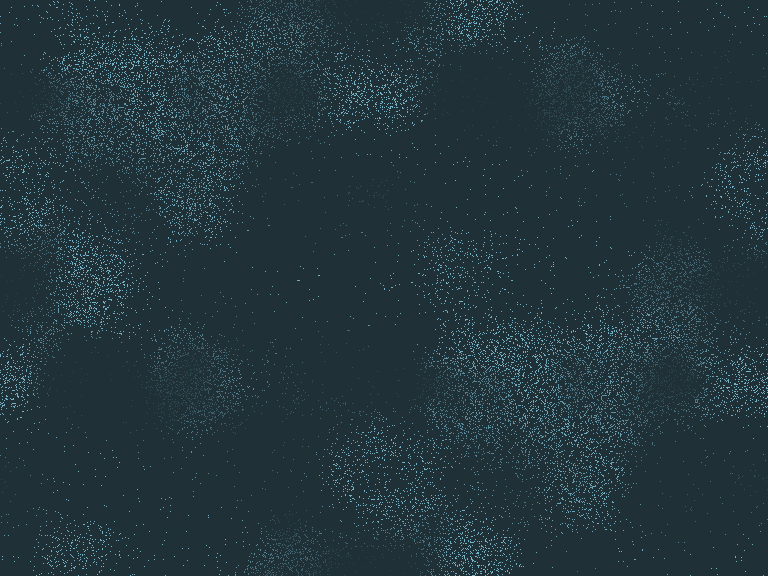
A Shadertoy shader for this texture:

```glsl
// Drifting clouds of fine pale-blue speckle on a dark slate ground.
// One noise field sets how densely grains fall, another how strongly they show;
// a Lanczos kernel resamples the grain grid crisply at any canvas size.

const float PI = 3.14159265;

float hash(vec2 p) {
    return fract(sin(dot(p, vec2(127.1, 311.7))) * 43758.5453);
}

// Hashing twice breaks up the diagonal rows of a single sine hash
float grainHash(vec2 cell) {
    float scramble = hash(cell.yx + 0.37);
    return hash(vec2(scramble * 91.7, hash(cell + 5.13) * 57.3));
}

// Lattice of 6n by 8n points, repeating in half-height bricks
float latticeValue(vec2 i, float n, float seed) {
    float row = floor(i.y / (3.0 * n));
    vec2 wrapped = mod(i + vec2(4.0 * n * row, 0.0), vec2(8.0, 3.0) * n);
    return hash(wrapped + seed);
}

float noise(vec2 uv, float n, float seed) {
    vec2 p = uv * 6.0 * n;
    vec2 i = floor(p);
    vec2 f = p - i;
    f = f * f * (3.0 - 2.0 * f);
    float low = mix(latticeValue(i, n, seed),
                    latticeValue(i + vec2(1.0, 0.0), n, seed), f.x);
    float high = mix(latticeValue(i + vec2(0.0, 1.0), n, seed),
                     latticeValue(i + vec2(1.0, 1.0), n, seed), f.x);
    return mix(low, high, f.y);
}

float clouds(vec2 uv, float seed) {
    return 0.66 * noise(uv, 1.0, seed)
         + 0.24 * noise(uv, 2.0, seed + 17.0)
         + 0.10 * noise(uv, 4.0, seed + 41.0);
}

float sinc(float x) {
    x = max(abs(x), 1e-4) * PI;
    return sin(x) / x;
}

float lanczos(float x) {
    return abs(x) < 3.0 ? sinc(x) * sinc(x / 3.0) : 0.0;
}

void mainImage(out vec4 fragColor, in vec2 fragCoord) {
    vec2 uv = fragCoord / iResolution.y;

    // Patches of density and strength
    float density = 0.17 * smoothstep(0.34, 0.68, clouds(uv, 3.0));
    float strength = mix(0.13, 1.0, smoothstep(0.25, 0.65, clouds(uv, 71.0)));

    // Square grains on a grid of 576 rows, filtered a little tighter than a
    // pixel so that each keeps a crisp core and a faint dark rim
    vec2 p = uv * 576.0;
    float footprint = max(0.9 * 576.0 / iResolution.y, 1.0);
    float grains = 0.0;
    float total = 0.0;
    for (int y = -4; y <= 4; y++) {
        for (int x = -4; x <= 4; x++) {
            vec2 cell = floor(p) + vec2(x, y);
            vec2 d = (cell + 0.5 - p) / footprint;
            float weight = lanczos(d.x) * lanczos(d.y);
            grains += weight * step(grainHash(cell), density);
            total += weight;
        }
    }
    grains /= total;

    vec3 slate = vec3(0.122, 0.192, 0.212);
    vec3 paleBlue = vec3(0.46, 0.70, 0.785);
    fragColor = vec4(mix(slate, paleBlue, grains * strength), 1.0);
}
```
